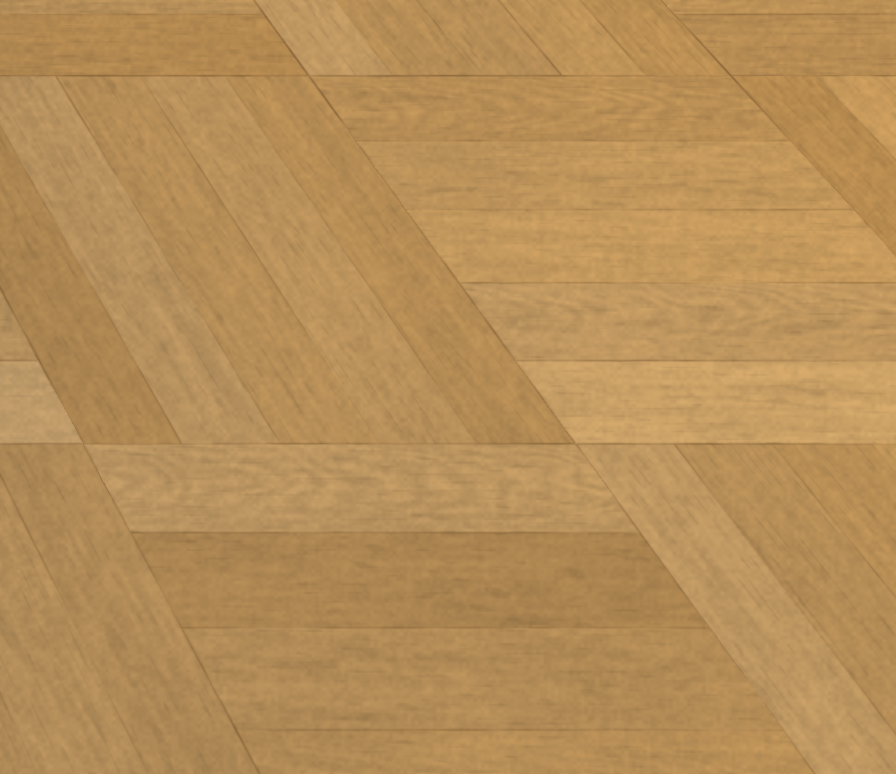
Write a WebGL 2 fragment shader that draws this texture.

```glsl
#version 300 es
// Oak parquet floor: square blocks of five planks, turned in alternation and seen in perspective.
precision highp float;

uniform vec2 u_resolution;
out vec4 fragColor;

const float PLANKS = 5.0; // planks per block
const vec3 DARK_OAK = vec3(0.645, 0.488, 0.282);
const vec3 PALE_OAK = vec3(0.775, 0.632, 0.432);
const vec3 GOLD_TINT = vec3(1.025, 0.995, 0.910);
const vec3 SEAM_BROWN = vec3(0.440, 0.310, 0.165);

// Plank tones for a repeating unit of two by two blocks
const float TONES[20] = float[20](
  0.30, 0.60, 0.44, 0.54, 0.40,
  0.40, 0.60, 0.70, 0.60, 0.92,
  0.68, 0.26, 0.46, 0.52, 0.32,
  0.68, 0.48, 0.46, 0.58, 0.42);

float hash(vec2 p) {
  return fract(sin(dot(p, vec2(127.1, 311.7))) * 43758.5453);
}

float noise(vec2 p) {
  vec2 i = floor(p), f = fract(p);
  f = f * f * (3.0 - 2.0 * f);
  return mix(mix(hash(i), hash(i + vec2(1, 0)), f.x),
             mix(hash(i + vec2(0, 1)), hash(i + vec2(1, 1)), f.x), f.y);
}

// Canvas point (height = 1, y downward) to floor point in plank widths
vec2 floorPoint(vec2 c) {
  float depth = c.y + 2.755;
  return vec2((c.x - 0.3281 - 0.725 * c.y) * 26.16, -99.85) / depth + vec2(0.0, 35.0);
}

// Soft line at every multiple of period
float seam(float x, float period, float halfWidth, float aa) {
  float d = (x - period * round(x / period)) / (halfWidth + aa);
  return exp(-1.6 * d * d);
}

// Uneven strength along a seam, fading out in places
float wear(float along, float id) {
  float slow = noise(vec2(along * 0.7, id * 7.3));
  float quick = noise(vec2(along * 5.0, id * 3.1 + 40.0));
  return smoothstep(0.05, 0.95, 0.6 * slow + 0.4 * quick);
}

float plankTone(vec2 block, float index) {
  vec2 cell = mod(block + vec2(1, 0), 2.0);
  return TONES[int((cell.x + 2.0 * cell.y) * PLANKS + index)];
}

// Straight fibres running along the plank
float fibres(vec2 grain, float seed) {
  vec2 g = grain + seed * vec2(17.0, 53.0);
  float broad = noise(g * vec2(0.5, 5.0)) - 0.5;
  float fine = noise(g * vec2(2.4, 16.0)) - 0.5;
  float pores = smoothstep(0.66, 0.95, noise(g * vec2(4.5, 22.0) + 9.0));
  return 0.045 * broad + 0.065 * fine - 0.050 * pores;
}

// Nested arches of flat-sawn growth rings
float arches(vec2 grain, float seed) {
  float side = fract(grain.y) - 0.35 - 0.3 * seed;
  float wobble = noise(grain * vec2(2.2, 5.0) + seed * 31.0);
  float phase = grain.x * 2.2 + side * side * 11.0 + wobble * 1.5;
  return sin(6.2832 * phase) * exp(-7.0 * side * side);
}

// Fine mottling at two sizes
float mottle(vec2 canvas) {
  return 0.055 * (noise(canvas * 210.0) - 0.5) + 0.045 * (noise(canvas * 110.0 + 7.0) - 0.5);
}

void main() {
  vec2 canvas = vec2(gl_FragCoord.x, u_resolution.y - gl_FragCoord.y) / u_resolution.y;
  vec2 p = floorPoint(canvas);
  vec2 dx = dFdx(p), dy = dFdy(p);
  vec2 aa = sqrt(dx * dx + dy * dy) * 0.8;

  // Orient the planks of this block
  vec2 block = floor(p / PLANKS);
  bool level = mod(block.x + block.y, 2.0) < 0.5;
  vec2 grain = level ? p : p.yx;
  float soft = level ? aa.y : aa.x;
  float index = clamp(floor(mod(grain.y, PLANKS)), 0.0, PLANKS - 1.0);
  float seed = hash(block * 3.7 + index * 1.3 + 0.5);

  // Wood colour, blended across the soft edges between planks
  float nearSide = fract(grain.y) < 0.5 ? -1.0 : 1.0;
  float neighbour = clamp(index + nearSide, 0.0, PLANKS - 1.0);
  float edge = 0.5 - abs(fract(grain.y) - 0.5);
  float bleed = 0.5 - 0.5 * smoothstep(0.0, 1.8 * soft, edge);
  vec3 wood = mix(DARK_OAK, PALE_OAK, mix(plankTone(block, index), plankTone(block, neighbour), bleed));
  float warmth = clamp(0.5 * canvas.x - 0.4 * canvas.y + 0.6 * seed, 0.0, 1.0);
  wood *= mix(vec3(1.0), GOLD_TINT, warmth);

  // Grain, with growth rings on some level planks
  float figure = level && mod(index, 3.0) < 0.5 ? 0.032 : 0.010;
  float shade = 1.0 + fibres(grain, seed) + figure * arches(grain, seed);
  shade += mottle(canvas) + 0.04 * (noise(canvas * 5.0) - 0.5);

  // Light falls off from the upper right
  shade *= 0.995 + 0.055 * (canvas.x * 0.6 - canvas.y * 0.7 + 0.2);
  wood *= shade;

  // Faint, broken seams between planks and stronger ones round the blocks
  float plankLine = round(grain.y) + 11.0 * block.x + 5.0 * block.y;
  float joint = seam(grain.y, 1.0, 0.008, soft) * 0.42 * wear(grain.x, plankLine);
  float slanted = seam(p.x, PLANKS, 0.010, aa.x) * 0.62 * wear(p.y, round(p.x / PLANKS) + 20.0);
  float straight = seam(p.y, PLANKS, 0.008, aa.y) * 0.55 * wear(p.x, round(p.y / PLANKS) + 50.0);
  float gap = max(joint, max(slanted, straight));

  fragColor = vec4(mix(wood, SEAM_BROWN, gap), 1.0);
}
```
